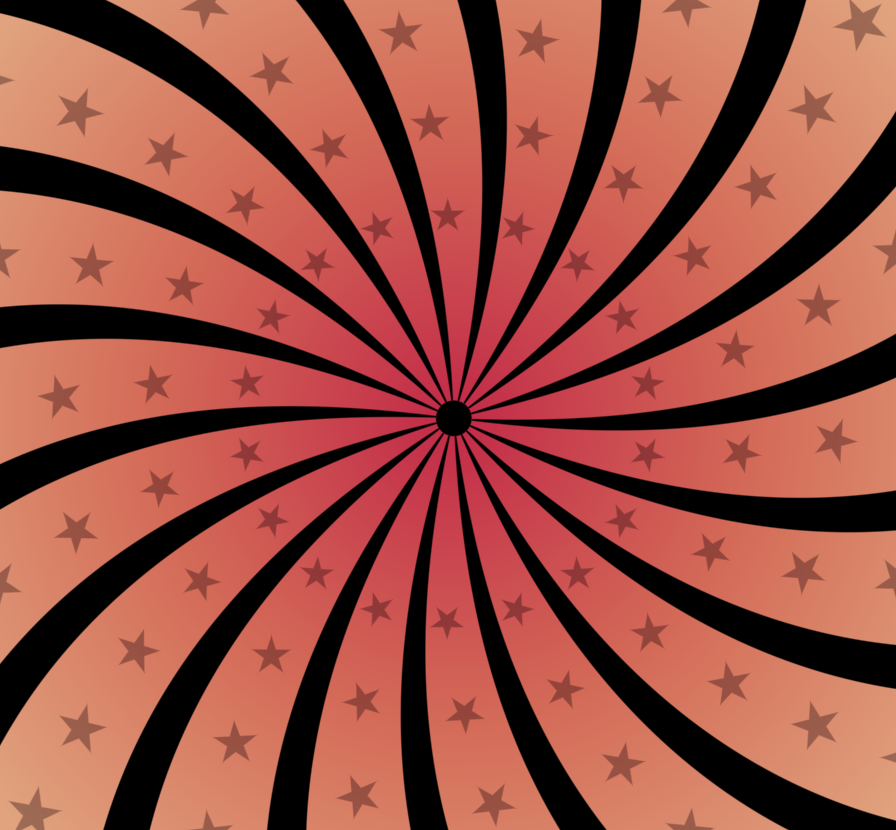
This background is drawn by a WebGL 1 fragment shader. Its source:

```glsl
precision highp float;
// A swirl of black curved rays over a crimson-to-peach radial glow.
// Rays come from folding the polar angle after a radius-dependent twist;
// rings of five-pointed stars are placed by rounding to polar cells.

uniform vec2 u_resolution;

#define CENTER vec2(0.5065, 0.496)
#define RAY_COUNT 18.0
#define RAY_HALF_ANGLE 0.0463
#define TWIST vec3(-0.088, 0.237, 0.347)
#define HUB_RADIUS 0.0215
#define STAR_OFFSET vec2(-0.0077, -0.0007)
#define RING_START 0.2444
#define RING_STEP 0.1113
#define RING_ANGLE vec2(0.173, 0.0602)
#define STAR_SIZE vec2(0.0211, 0.0032)
#define STAR_TINT vec3(0.70, 0.66, 0.68)

const float TAU = 6.283185;
const float SECTOR = TAU / RAY_COUNT;

// Angle of the point, safe at the exact centre.
float polarAngle(vec2 p) {
  return atan(p.y, p.x + (dot(p, p) < 1e-10 ? 1e-5 : 0.0));
}

// Fold an angle into the range around zero.
float foldAngle(float angle, float period) {
  return mod(angle + 0.5 * period, period) - 0.5 * period;
}

// Crimson core, coral middle, peach rim.
vec3 glow(float radius) {
  vec3 core = vec3(0.76, 0.16, 0.28);
  vec3 coral = vec3(0.83, 0.42, 0.345);
  vec3 peach = vec3(0.88, 0.64, 0.495);
  vec3 inner = mix(core, coral, clamp(radius / 0.37, 0.0, 1.0));
  return mix(inner, peach, clamp((radius - 0.37) / 0.35, 0.0, 1.0));
}

// Signed distance to the nearest twisted ray or the hub.
float rayDistance(vec2 p) {
  float radius = length(p);
  float twist = TWIST.x + radius * (TWIST.y + radius * TWIST.z);
  float offset = foldAngle(polarAngle(p) - twist, SECTOR);
  float slope = radius * (TWIST.y + 2.0 * radius * TWIST.z);
  float ray = (abs(offset) - RAY_HALF_ANGLE) * radius / sqrt(1.0 + slope * slope);
  return min(ray, radius - HUB_RADIUS);
}

// Edge distance of a pentagram with one tip along +x.
float pentagram(vec2 p, float size) {
  float angle = abs(foldAngle(polarAngle(p), TAU / 5.0));
  vec2 folded = length(p) * vec2(cos(angle), sin(angle));
  return dot(folded, vec2(0.309, 0.951)) - 0.309 * size;
}

// Distance to the star of the nearest ring and sector.
float starDistance(vec2 p) {
  float ring = max(floor((length(p) - RING_START) / RING_STEP + 0.5), 0.0);
  float ringAngle = RING_ANGLE.x + RING_ANGLE.y * ring;
  float sector = floor((polarAngle(p) - ringAngle) / SECTOR + 0.5);
  float heading = ringAngle + sector * SECTOR;
  vec2 outward = vec2(cos(heading), sin(heading));
  vec2 local = vec2(dot(p, outward), dot(p, vec2(-outward.y, outward.x)));
  local.x -= RING_START + RING_STEP * ring;
  return pentagram(local, STAR_SIZE.x + STAR_SIZE.y * ring);
}

void main() {
  vec2 p = (gl_FragCoord.xy - CENTER * u_resolution) / u_resolution.y;
  float edge = 1.0 / u_resolution.y;

  vec3 color = glow(length(p));

  // Translucent stars
  float star = 1.0 - smoothstep(-edge, edge, starDistance(p - STAR_OFFSET));
  color *= mix(vec3(1.0), STAR_TINT, star);

  // Black rays and hub
  color *= smoothstep(-edge, edge, rayDistance(p));

  gl_FragColor = vec4(color, 1.0);
}
```
